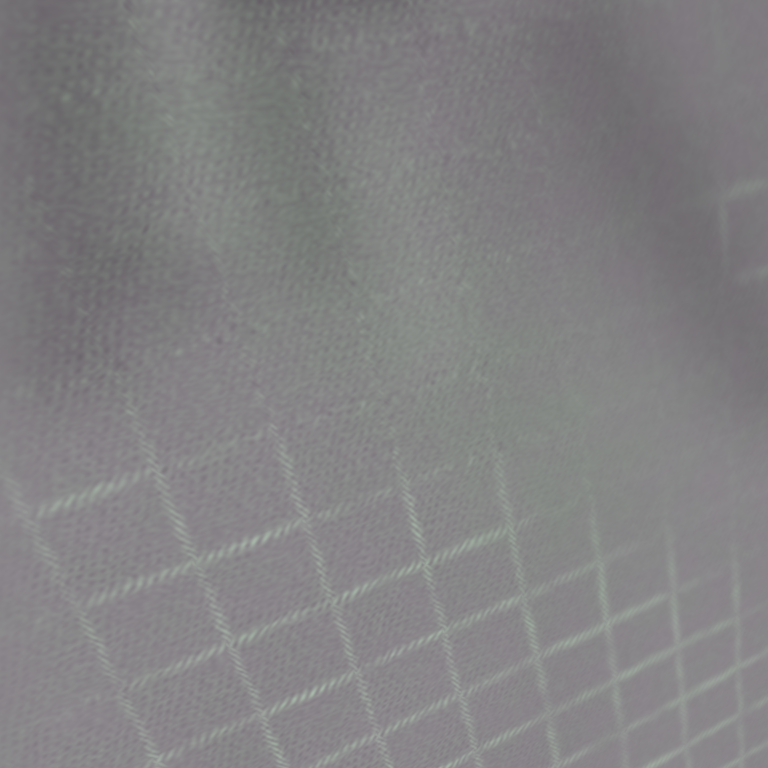
Write a WebGL 2 fragment shader that draws this texture.

```glsl
#version 300 es
precision highp float;
// Soft grey knit cloth with a slanted, receding grid of pale stitched lines and shaded folds.
uniform vec2 u_resolution;
out vec4 fragColor;

const float TAU = 6.2831853;
const float LOOPS = 11.0;                      // knit loops along one grid cell
const float STITCHES = 10.0;                   // line stitches along one grid cell
const vec3 VIOLET_TINT = vec3(0.007, -0.011, 0.009);
const vec3 GREEN_TINT = vec3(-0.008, 0.010, -0.007);
const vec3 THREAD_TINT = vec3(0.80, 1.12, 0.82);

// Grid cell coordinates to canvas coordinates, with perspective.
const mat3 CLOTH_PLANE = mat3(0.1475, 0.0628, 0.0446,
                              0.0586, -0.0857, 0.0575,
                              0.5270, 0.3685, 1.0);

vec2 hashGradient(vec2 cell) {
    vec3 h = fract(cell.xyx * vec3(0.1031, 0.1030, 0.0973));
    h += dot(h, h.yzx + 33.33);
    float angle = TAU * fract((h.x + h.y) * h.z);
    return vec2(cos(angle), sin(angle));
}

float gradientNoise(vec2 p) {
    vec2 cell = floor(p), f = fract(p);
    vec2 s = f * f * f * (f * (f * 6.0 - 15.0) + 10.0);
    vec2 e = vec2(1.0, 0.0);
    float a = dot(hashGradient(cell), f);
    float b = dot(hashGradient(cell + e.xy), f - e.xy);
    float c = dot(hashGradient(cell + e.yx), f - e.yx);
    float d = dot(hashGradient(cell + e.xx), f - e.xx);
    return mix(mix(a, b, s.x), mix(c, d, s.x), s.y);
}

// Soft band around the segment from a to b.
float fold(vec2 p, vec2 a, vec2 b, float width) {
    vec2 along = b - a;
    float t = clamp(dot(p - a, along) / dot(along, along), 0.0, 1.0);
    float d = length(p - a - along * t) / width;
    return exp(-d * d);
}

float clothShade(vec2 uv) {
    float shade = mix(0.530, 0.488, smoothstep(0.35, 0.85, uv.y));
    shade -= 0.060 * fold(uv, vec2(0.07, 1.0), vec2(0.09, 0.56), 0.095);
    shade -= 0.080 * fold(uv, vec2(0.33, 1.03), vec2(0.50, 1.03), 0.05);
    shade -= 0.030 * fold(uv, vec2(0.36, 0.95), vec2(0.42, 0.68), 0.06);
    shade -= 0.025 * fold(uv, vec2(0.17, 0.65), vec2(0.23, 0.62), 0.06);
    shade -= 0.055 * fold(uv, vec2(0.76, 0.94), vec2(1.0, 0.52), 0.09);
    shade += 0.035 * fold(uv, vec2(0.22, 1.0), vec2(0.27, 0.72), 0.05);
    shade += 0.030 * fold(uv, vec2(0.50, 0.80), vec2(0.56, 0.56), 0.08);
    return shade + 0.012 * gradientNoise(uv * 5.0);
}

// Where the stitched lines stand out from the cloth; lift raises their upper end.
float lineVisibility(vec2 uv, vec2 grid, float lift) {
    float crest = min(0.43 - 0.1 * uv.x - 0.15 * pow(uv.x, 4.0), 0.32 + 0.7 * uv.x);
    float lit = 1.0 - smoothstep(-0.09, 0.08, uv.y - crest - lift);
    lit *= mix(0.12, 1.0, smoothstep(-3.2, -2.95, grid.x));
    float corner = fold(uv, vec2(0.96, 0.76), vec2(0.98, 0.66), 0.045);
    return max(max(lit, 0.8 * corner), 0.1);
}

// Slanted stitches on a line: across is the signed distance to it, in cells.
float stitchedLine(float across, float along, float slant, float width, float depth) {
    float d = across / width;
    float stitch = 0.5 + 0.5 * sin(TAU * (STITCHES * along + slant * across));
    return exp(-d * d) * mix(0.75, 0.3 + 0.95 * stitch, depth);
}

// Dark pits between rows of loops, near zero on average.
float knitGrain(vec2 grid, float rowStrength) {
    vec2 phase = TAU * LOOPS * grid;
    float pits = 0.25 * (1.0 + sin(phase.x + 0.5 * phase.y)) * (1.0 + sin(phase.y));
    return 0.25 - pits + rowStrength * sin(phase.y);
}

void main() {
    vec2 uv = gl_FragCoord.xy / u_resolution;
    vec3 plane = inverse(CLOTH_PLANE) * vec3(uv, 1.0);
    vec2 grid = plane.xy / plane.z;
    grid += 0.035 * vec2(gradientNoise(grid * 1.3), gradientNoise(grid * 1.3 + 31.0));
    grid += 0.025 * vec2(gradientNoise(grid * 5.0 + 3.0), gradientNoise(grid * 5.0 + 57.0));
    vec2 across = grid - floor(grid + 0.5);

    // Focus softens toward the right and the left edge.
    float focus = (1.0 - 0.85 * smoothstep(0.5, 0.9, uv.x)) * smoothstep(-0.08, 0.12, uv.x);
    float patchiness = max(0.8 + 1.1 * gradientNoise(grid * 1.7 + 8.0), 0.2);

    // Regular loops broken up by loose fibres.
    float rowStrength = mix(0.1, 0.28, smoothstep(0.3, 0.7, uv.y));
    float detail = 0.036 * focus * patchiness * knitGrain(grid, rowStrength);
    detail += 0.034 * focus * gradientNoise(grid * vec2(13.0, 21.0));
    detail += 0.012 * gradientNoise(grid * 7.0 + 19.0);

    // Two families of lines, wider out of focus and uneven from cell to cell.
    float spread = mix(1.6, 1.0, focus);
    float rising = stitchedLine(across.y, grid.x, 8.0, 0.062 * spread, focus);
    float falling = stitchedLine(across.x, grid.y, -16.0, 0.048 * spread, focus);
    float wear = 0.9 + 0.9 * gradientNoise(grid * 0.9 + 4.0) + 0.7 * gradientNoise(grid * 3.1);
    float visibility = lineVisibility(uv, grid, 0.0);
    float thread = max(rising * visibility, 0.85 * falling * lineVisibility(uv, grid, 0.05));
    thread *= max(wear, 0.25);

    // Worn ridges where the lines fade, with pinholes beside the crossings.
    float ridge = max(rising, falling) * (1.0 - visibility) * focus;
    detail += 0.08 * ridge * gradientNoise(grid * 9.0 + 41.0);
    vec2 fromHole = across - vec2(0.07, 0.0);
    detail -= 0.02 * focus * exp(-dot(fromHole, fromHole) / 0.003);

    // Violet cloth turns green along the lit middle and on raised loops.
    float green = 0.75 * fold(uv, vec2(0.25, 0.85), vec2(0.72, 0.40), 0.16);
    green += 0.15 + 0.5 * gradientNoise(grid * 2.3 + 13.0) + 14.0 * detail + 0.4 * thread;
    vec3 tint = mix(VIOLET_TINT, GREEN_TINT, clamp(green, 0.0, 1.0));
    vec3 color = vec3(clothShade(uv) + detail) + tint + 0.085 * thread * THREAD_TINT;
    fragColor = vec4(color, 1.0);
}
```
